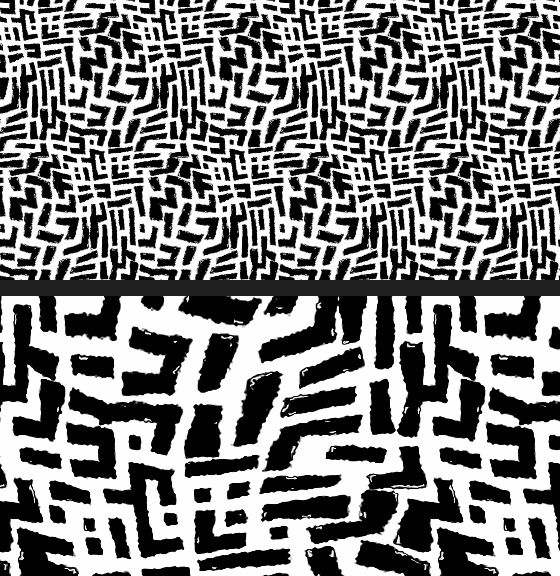
Top: the whole. Bottom: its middle third, enlarged.
Give the GLSL for this pattern, as a Shadertoy shader.

```glsl
const float TILES_DOWN = 2.0;
const vec2 CELLS = vec2(12.0, 13.0);   // stroke cells across and up one tile
const float LINK_LIMIT = 0.45;         // weaker links stay open and leave dots
const float CORNER = 0.07;
const float TAU = 6.28318;
const vec3 PAPER = vec3(0.995);
const vec3 INK = vec3(0.005);

float hash(vec2 p) {
    return fract(sin(dot(p, vec2(127.1, 311.7))) * 43758.5453);
}

// Wraps a lattice cell into one tile; every tile row slides by half a tile
vec2 wrapCell(vec2 cell, vec2 count) {
    float row = floor(cell.y / count.y);
    cell.x += row * count.x * 0.5;
    return mod(cell, count);
}

float tileNoise(vec2 tilePos, vec2 count) {
    vec2 p = tilePos * count;
    vec2 i = floor(p);
    vec2 f = smoothstep(0.0, 1.0, p - i);
    float a = hash(wrapCell(i, count));
    float b = hash(wrapCell(i + vec2(1.0, 0.0), count));
    float c = hash(wrapCell(i + vec2(0.0, 1.0), count));
    float d = hash(wrapCell(i + vec2(1.0, 1.0), count));
    return mix(mix(a, b, f.x), mix(c, d, f.x), f.y);
}

// Slow waves that share the staggered repeat and loosen the cell grid
vec2 looseGrid(vec2 tilePos) {
    float rise = TAU * tilePos.y;
    float slantUp = TAU * (tilePos.x + 0.5 * tilePos.y);
    float slantDown = TAU * (tilePos.x - 0.5 * tilePos.y);
    return vec2(0.6 * sin(slantUp) + 0.25 * sin(rise + 2.0),
                0.55 * sin(rise + 1.0) + 0.4 * sin(slantDown));
}

float linkWeight(vec2 cell, vec2 axis) {
    return hash(wrapCell(cell, CELLS) + 43.0 * axis);
}

float lowestWeight(vec2 cell) {
    vec2 right = vec2(1.0, 0.0);
    vec2 up = vec2(0.0, 1.0);
    float ahead = min(linkWeight(cell, right), linkWeight(cell, up));
    float behind = min(linkWeight(cell - right, right), linkWeight(cell - up, up));
    return min(ahead, behind);
}

// Each cell joins its lowest-weight neighbour, giving bars, elbows, tees and zigzags
bool isLinked(vec2 cell, vec2 axis) {
    float weight = linkWeight(cell, axis);
    float lowest = max(lowestWeight(cell), lowestWeight(cell + axis));
    return weight < LINK_LIMIT && weight <= lowest + 0.00001;
}

vec2 nodePosition(vec2 cell) {
    vec2 id = wrapCell(cell, CELLS);
    vec2 jitter = vec2(hash(id + vec2(80.0, 0.0)), hash(id + vec2(0.0, 80.0)));
    return cell + 0.5 + 0.28 * (jitter - 0.5);
}

// Mostly even strokes with a few heavy blots
float strokeRadius(vec2 cell) {
    float pick = hash(wrapCell(cell, CELLS) + vec2(120.0, 0.0));
    return mix(0.23, 0.34, pick) + 0.11 * step(0.94, pick);
}

float boxDistance(vec2 p, vec2 halfSize) {
    vec2 q = abs(p) - halfSize + CORNER;
    return length(max(q, 0.0)) + min(max(q.x, q.y), 0.0) - CORNER;
}

// Square-ended bar from a to b, tapering between two half widths
float barDistance(vec2 p, vec2 a, vec2 b, float radiusA, float radiusB) {
    float span = length(b - a);
    vec2 dir = (b - a) / span;
    vec2 local = vec2(dot(p - a, dir), dot(p - a, vec2(-dir.y, dir.x)));
    float radius = mix(radiusA, radiusB, clamp(local.x / span, 0.0, 1.0));
    local.x -= 0.5 * span;
    return boxDistance(local, vec2(0.5 * span + radius, radius));
}

float strokesDistance(vec2 p) {
    vec2 home = floor(p);
    float d = 10.0;
    for (int y = -1; y <= 1; y++) {
        for (int x = -1; x <= 1; x++) {
            vec2 cell = home + vec2(x, y);
            vec2 node = nodePosition(cell);
            float radius = strokeRadius(cell);
            d = min(d, boxDistance(p - node, radius * vec2(0.8, 0.97)));
            for (int k = 0; k < 2; k++) {
                vec2 axis = k == 0 ? vec2(1.0, 0.0) : vec2(0.0, 1.0);
                if (isLinked(cell, axis)) {
                    vec2 next = cell + axis;
                    d = min(d, barDistance(p, node, nodePosition(next), radius, strokeRadius(next)));
                }
            }
        }
    }
    return d;
}

// Ragged outline with a few broken hairline gaps just inside it
float dryBrush(float d, vec2 tilePos) {
    d += 0.08 * (tileNoise(tilePos, vec2(40.0)) - 0.5);
    d += 0.08 * (tileNoise(tilePos, vec2(144.0)) - 0.5);
    float patchy = smoothstep(0.7, 0.85, tileNoise(tilePos, vec2(32.0)));
    float gap = mix(-0.5, 0.025, patchy) - abs(d + 0.08);
    return max(d, gap);
}

void mainImage(out vec4 fragColor, in vec2 fragCoord) {
    vec2 tilePos = fragCoord / iResolution.y * TILES_DOWN;
    float pixel = TILES_DOWN * CELLS.y / iResolution.y;
    float d = dryBrush(strokesDistance(tilePos * CELLS + looseGrid(tilePos)), tilePos);
    float paper = smoothstep(-0.7 * pixel, 0.7 * pixel, d);
    fragColor = vec4(mix(INK, PAPER, paper), 1.0);
}
```
